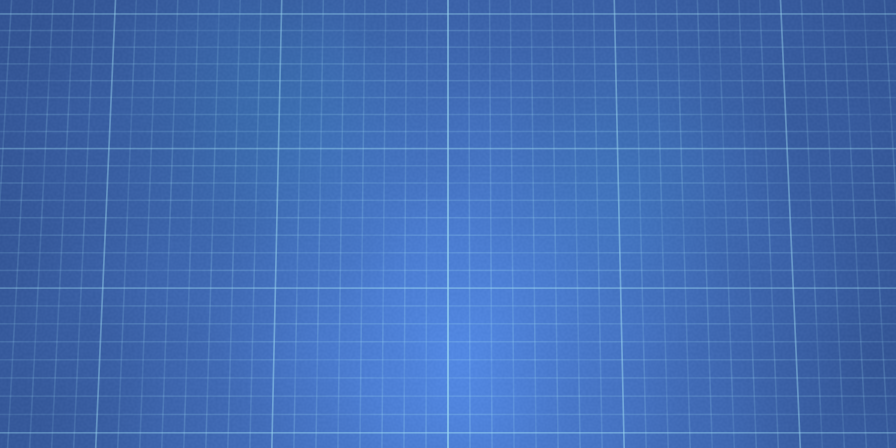
Reproduce this pattern procedurally as a Shadertoy shader.

```glsl
// Blueprint drafting grid, slightly tilted in perspective, under a soft blue glow.

// Grid, in units of canvas height
const float MAJOR_SPACING = 0.3932;  // column spacing at the bottom edge
const float ROW_RATE      = 3.034;   // major rows per canvas height
const float FIRST_ROW     = 0.0339;  // height of the lowest major row
const float TILT          = 0.0562;  // perspective shrink towards the top
const float SUBDIVISIONS  = 8.0;
const float MAJOR_WIDTH   = 0.0036;
const float MINOR_WIDTH   = 0.0034;
const vec2  MAJOR_ALPHA   = vec2(0.58, 0.52);  // columns, rows
const float AXIS_ALPHA    = 0.82;
const float MINOR_ALPHA   = 0.20;

// Light and colour
const vec3  EDGE_BLUE   = vec3(0.185, 0.305, 0.540);
const vec3  CORE_BLUE   = vec3(0.325, 0.535, 0.890);
const vec3  LINE_COLOR  = vec3(0.62, 0.86, 0.95);
const vec3  TEAL_TINT   = vec3(-0.01, 0.035, 0.005);
const vec2  GLOW_CENTER = vec2(0.03, 0.20);
const vec2  GLOW_RADIUS = vec2(0.71, 0.77);
const float GLOW_FALLOFF = 1.3;
const float MOTTLE = 0.07;
const float GRAIN  = 0.018;

// Soft patches: x, y, radius, strength (positive is teal, negative is shade)
const int PATCH_COUNT = 4;
const vec4 PATCHES[PATCH_COUNT] = vec4[](
    vec4(-0.38, 0.75, 0.25,  0.8),
    vec4( 0.39, 0.61, 0.22,  0.6),
    vec4( 0.93, 0.24, 0.20, -0.7),
    vec4( 0.23, 0.12, 0.15, -0.5));

vec2 hashGradient(vec2 cell) {
    vec3 h = fract(cell.xyx * vec3(0.1031, 0.1030, 0.0973));
    h += dot(h, h.yzx + 33.33);
    float angle = 6.2832 * fract((h.x + h.y) * h.z);
    return vec2(cos(angle), sin(angle));
}

float gradientNoise(vec2 p) {
    vec2 i = floor(p), f = fract(p);
    vec2 s = f * f * f * (f * (f * 6.0 - 15.0) + 10.0);
    vec2 e = vec2(0.0, 1.0);
    float a = dot(hashGradient(i), f);
    float b = dot(hashGradient(i + e.yx), f - e.yx);
    float c = dot(hashGradient(i + e.xy), f - e.xy);
    float d = dot(hashGradient(i + e.yy), f - e.yy);
    return mix(mix(a, b, s.x), mix(c, d, s.x), s.y);
}

// Share of a pixel covered by a line of the given width
vec2 lineCoverage(vec2 dist, float width, float pixel) {
    vec2 upper = min(dist + 0.5 * pixel, vec2(0.5 * width));
    vec2 lower = max(dist - 0.5 * pixel, vec2(-0.5 * width));
    return clamp((upper - lower) / pixel, 0.0, 1.0);
}

// Coverage of the lines at whole numbers of each grid coordinate
vec2 gridLines(vec2 grid, float width, float pixel) {
    vec2 dist = abs(fract(grid - 0.5) - 0.5) / fwidth(grid) * pixel;
    return lineCoverage(dist, width, pixel);
}

void mainImage(out vec4 fragColor, in vec2 fragCoord) {
    float pixel = 1.0 / iResolution.y;
    vec2 p = vec2(fragCoord.x - 0.5 * iResolution.x, fragCoord.y) * pixel;

    // Background glow with uneven patches
    float reach = length((p - GLOW_CENTER) / GLOW_RADIUS);
    float glow = exp(-pow(reach, GLOW_FALLOFF));
    float teal = 0.0, shade = 0.0;
    for (int i = 0; i < PATCH_COUNT; i++) {
        vec2 offset = (p - PATCHES[i].xy) / PATCHES[i].z;
        float spot = PATCHES[i].w * exp(-dot(offset, offset));
        teal += max(spot, 0.0);
        shade += min(spot, 0.0);
    }
    float mottle = gradientNoise(p * 3.0 + 7.0) + 0.5 * gradientNoise(p * 7.0);
    float light = max(glow + MOTTLE * mottle + 0.12 * shade, 0.0);
    vec3 color = mix(EDGE_BLUE, CORE_BLUE, light) + TEAL_TINT * teal;
    color += GRAIN * gradientNoise(p * 150.0);

    // Perspective grid coordinates, one unit per major cell
    float depth = 1.0 - TILT * p.y;
    vec2 grid = vec2(p.x / MAJOR_SPACING, ROW_RATE * (p.y - FIRST_ROW)) / depth;

    // Fine lines with slightly uneven ink, then major lines and the axis
    float ink = 1.0 + 0.6 * gradientNoise(p * 9.0 + 20.0);
    vec2 minor = gridLines(grid * SUBDIVISIONS, MINOR_WIDTH, pixel) * MINOR_ALPHA * ink;
    vec2 majorAlpha = MAJOR_ALPHA;
    if (abs(grid.x) < 0.5) majorAlpha.x = AXIS_ALPHA;
    vec2 major = gridLines(grid, MAJOR_WIDTH, pixel) * majorAlpha;
    vec2 lines = max(minor, major) * mix(0.65, 1.0, clamp(light, 0.0, 1.0));
    float cover = 1.0 - (1.0 - lines.x) * (1.0 - lines.y);

    fragColor = vec4(mix(color, LINE_COLOR, cover), 1.0);
}
```
